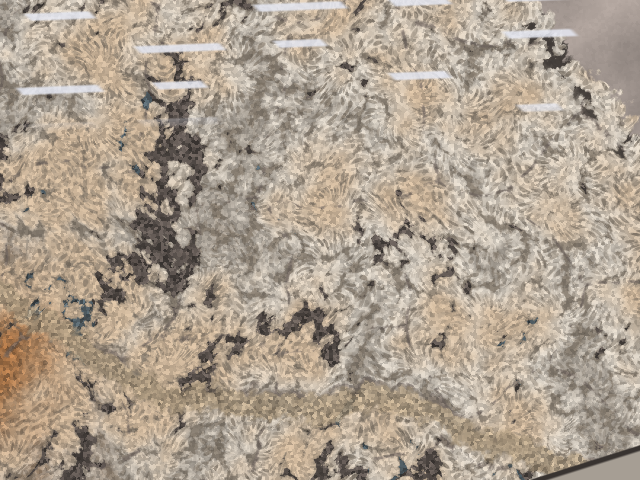
This texture is drawn by a WebGL 1 fragment shader. Its source:

```glsl
precision highp float;
uniform vec2 u_resolution;

#define FAN_SCALE 6.5
#define FLECK_STRENGTH 0.85
#define CLUSTER_SCALE vec2(5.5, 4.0)
#define CLUSTER_LEVEL 1.45
#define SPECKLE_SCALE 26.0
#define GRAIN_SCALE 150.0
#define GRAIN_CONTRAST 0.26
#define WARP_AMOUNT 0.018

const vec3 CREAM = vec3(0.83, 0.80, 0.755);
const vec3 WARM = vec3(0.79, 0.70, 0.595);
const vec3 STONE = vec3(0.65, 0.62, 0.58);
const vec3 TAUPE = vec3(0.48, 0.44, 0.39);
const vec3 UMBER = vec3(0.42, 0.38, 0.36);
const vec3 MICA = vec3(0.22, 0.20, 0.19);
const vec3 TEAL = vec3(0.25, 0.32, 0.36);
const vec3 RUST = vec3(0.60, 0.38, 0.20);
const vec3 QUARTZ = vec3(0.64, 0.595, 0.57);
const vec3 SAND = vec3(0.64, 0.57, 0.47);

vec2 hash2(vec2 p) {
  vec3 q = fract(p.xyx * vec3(0.1031, 0.1030, 0.0973));
  q += dot(q, q.yzx + 33.33);
  return fract((q.xx + q.yz) * q.zy);
}

// Cellular noise: offset to the nearest seed, its distance, border gap
vec4 cells(vec2 p) {
  vec2 base = floor(p), f = fract(p), nearest = vec2(0.0);
  float d1 = 9.0, d2 = 9.0;
  for (int j = -1; j <= 1; j++) {
    for (int i = -1; i <= 1; i++) {
      vec2 g = vec2(float(i), float(j));
      vec2 o = g + 0.1 + 0.8 * hash2(base + g) - f;
      float d = length(o);
      if (d < d1) { d2 = d1; d1 = d; nearest = o; }
      else d2 = min(d2, d);
    }
  }
  return vec4(nearest, d1, d2 - d1);
}

vec2 cellId(vec2 p, vec4 c) { return hash2(floor(p + c.xy) + 17.0); }

// Layered cellular noise, scaled to about zero mean and unit deviation
float mottle(vec2 p) {
  float sum = 0.0, amp = 0.533;
  for (int i = 0; i < 4; i++) {
    sum += amp * cells(p).z;
    p = mat2(1.6, 1.2, -1.2, 1.6) * p + 7.3;
    amp *= 0.5;
  }
  return (sum - 0.45) / 0.11;
}

// Layered sines bend the cell outlines
vec2 warp(vec2 p) {
  float freq = 9.0, amp = WARP_AMOUNT;
  for (int i = 0; i < 4; i++) {
    p += amp * sin(freq * p.yx + vec2(1.3, 4.1) * float(i + 1));
    freq *= 2.1;
    amp *= 0.52;
  }
  return p;
}

// Feathered flecks that fan out from the middle of each crystal
float fanFlecks(vec2 p) {
  vec2 q = p * FAN_SCALE;
  vec4 fan = cells(q);
  vec2 id = cellId(q, fan);
  float angle = atan(fan.y, fan.x);
  vec2 polar = vec2(angle * 6.0 + 0.8 * sin(fan.z * 9.0), fan.z * 5.5) + id * 50.0;
  vec4 fleck = cells(polar);
  float mask = 1.0 - smoothstep(0.24, 0.44, fleck.z);
  mask *= 0.35 + 0.65 * cellId(polar, fleck).x;
  return mask * smoothstep(0.1, 0.35, fan.z) * (0.5 + 0.5 * id.y);
}

// Tapered lamp reflections near the top
float reflections(vec2 p) {
  vec2 q = vec2(p.x * 4.0, (p.y - 0.04 * p.x) * 13.0);
  vec2 id = hash2(floor(q) + 5.0);
  vec2 f = fract(q) - 0.5;
  float w = 0.12 + 0.25 * id.y;
  float bar = 1.0 - smoothstep(w - 0.03, w + 0.03, abs(f.x + 0.3 * f.y));
  bar *= 1.0 - smoothstep(0.06, 0.14, abs(f.y));
  return bar * step(0.6, id.x) * smoothstep(0.72, 0.8, p.y);
}

void main() {
  vec2 p = gl_FragCoord.xy / u_resolution.y;
  vec2 w = warp(p);
  float broad = mottle(w * 4.0 + 31.0);
  float speckle = mottle(w * SPECKLE_SCALE);
  vec2 grainAt = p * GRAIN_SCALE;
  vec2 grain = cellId(grainAt, cells(grainAt));

  // Pale ground, warmer toward the lower left
  float leftward = 1.0 - smoothstep(0.0, 0.9, length(p - vec2(0.0, 0.3)));
  vec3 col = mix(CREAM, WARM, smoothstep(-0.4, 1.6, 1.3 * leftward - 0.6 * broad));
  col = mix(col, STONE, smoothstep(-0.5, 1.5, broad + 0.5 * speckle));
  col = mix(col, TAUPE, FLECK_STRENGTH * fanFlecks(w));
  col = mix(col, TAUPE, 0.75 * smoothstep(0.3, 1.3, speckle + 0.3 * broad));

  // Rust stain and hairline cracks
  float rust = exp(-5.5 * length(p - vec2(-0.02, 0.24))) + 0.07 * broad;
  col = mix(col, RUST * (0.8 + 0.4 * grain.y), 0.8 * smoothstep(0.2, 0.75, rust));
  float crack = 1.0 - smoothstep(0.006, 0.03, cells(w * 3.2 + 4.0).w);
  col = mix(col, UMBER, 0.65 * crack * smoothstep(-0.6, 0.6, speckle));

  // Ragged mica clusters, densest at the left and lower middle
  float density = 0.9 * exp(-9.0 * dot(p - vec2(0.28, 0.55), p - vec2(0.28, 0.55)))
    + 0.5 * exp(-8.0 * dot(p - vec2(0.75, 0.3), p - vec2(0.75, 0.3)))
    - 0.5 * smoothstep(0.5, 1.2, p.x * 0.6 + p.y * 0.6);
  float cluster = mottle(w * CLUSTER_SCALE + 12.0) + 0.6 * speckle + density - CLUSTER_LEVEL;
  vec2 tealAt = w * vec2(7.0, 5.0);
  float teal = step(0.84, cellId(tealAt, cells(tealAt)).x);
  vec3 mica = mix(MICA, UMBER, grain.x * 0.9);
  mica = mix(mica, TEAL * (0.6 + 0.8 * grain.y), 0.8 * teal);
  col = mix(col, TAUPE, 0.35 * smoothstep(-0.7, 0.0, cluster));
  col = mix(col, mica, 0.93 * smoothstep(-0.1, 0.25, cluster));

  // Fine sandy vein with a dark upper seam
  float veinY = 0.13 + 0.25 * exp(-3.9 * p.x) - 0.35 * max(p.x - 0.9, 0.0);
  float vein = w.y - veinY + 0.006 * speckle;
  vec3 sand = SAND * (0.78 + 0.42 * grain.y);
  col = mix(col, sand, 0.8 * (1.0 - smoothstep(0.02, 0.036, abs(vein))));
  float seam = 1.0 - smoothstep(0.003, 0.01, abs(vein - 0.03));
  col = mix(col, UMBER, 0.7 * seam * smoothstep(-0.4, 0.8, broad));

  col *= 1.0 + GRAIN_CONTRAST * (grain.x - 0.5);

  // Smooth quartz corner behind a fringe of dark crystals
  float corner = dot(w - vec2(1.21, 0.88), vec2(0.75, 0.66)) + 0.008 * speckle;
  float fringe = smoothstep(-0.09, -0.02, corner) * smoothstep(0.5, 1.0, broad + 0.7 * speckle);
  col = mix(col, MICA, 0.85 * fringe);
  vec3 quartz = QUARTZ * (1.0 + 0.05 * broad + 0.04 * (grain.y - 0.5));
  col = mix(col, quartz, smoothstep(0.0, 0.012, corner));

  col = mix(col, vec3(0.90, 0.91, 0.95), 0.85 * reflections(p));

  // Lower right slab edge and floor
  float edge = dot(p - vec2(1.11, 0.0), vec2(0.3, -0.954));
  col = mix(col, MICA, smoothstep(-0.004, 0.0, edge));
  col = mix(col, STONE, smoothstep(0.006, 0.012, edge));

  gl_FragColor = vec4(col, 1.0);
}
```
